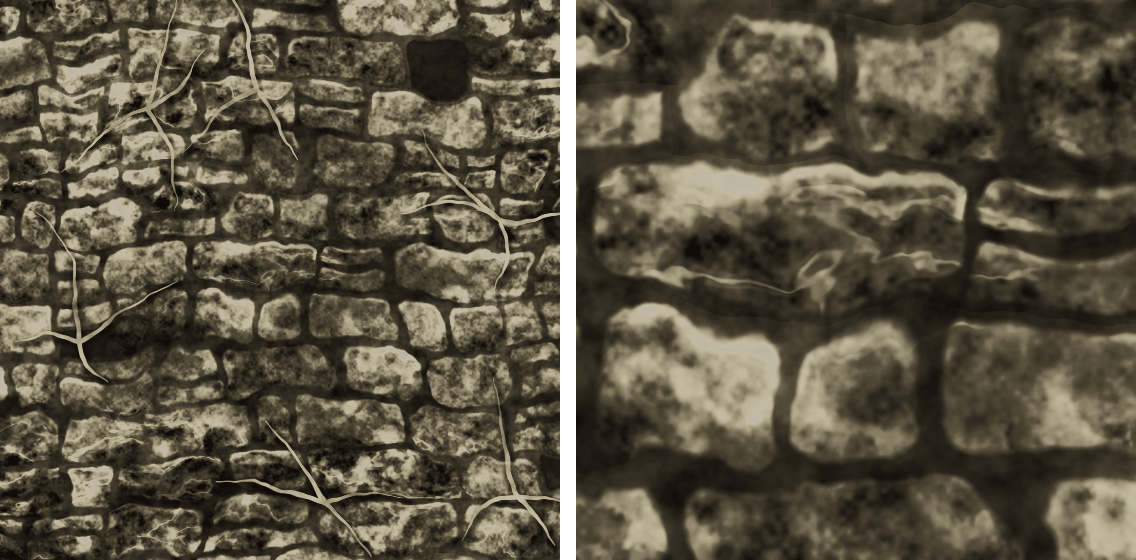
Left: the whole. Right: its middle third, enlarged.
Give the GLSL for this texture, as a three.js fragment shader.

```glsl
varying vec2 vUv;

const vec3 SHADOW = vec3(0.14, 0.12, 0.09);
const vec3 STONE = vec3(0.35, 0.32, 0.24);
const vec3 LICHEN = vec3(0.76, 0.73, 0.64);
const float ROWS = 10.5;
const float MIN_COLUMNS = 4.5;
const float MAX_COLUMNS = 9.5;
const float SPLIT_SHARE = 0.35;
const float HOLE_SHARE = 0.045;
const float STONE_TONE = 0.385;
const float JOINT_TONE = 0.15;
const float JOINT_WIDTH = 0.003;
const float ROOT_TONE = 0.72;
const float ROOT_WIDTH = 0.0048;
const int ROOT_NODES = 6;
const int ROOT_ARMS = 4;

float hash(vec2 p) {
  return fract(sin(dot(p, vec2(127.1, 311.7))) * 43758.5453);
}

float noise(vec2 p) {
  vec2 i = floor(p), f = fract(p);
  f = f * f * (3.0 - 2.0 * f);
  vec2 e = vec2(1.0, 0.0);
  return mix(mix(hash(i), hash(i + e.xy), f.x),
             mix(hash(i + e.yx), hash(i + e.xx), f.x), f.y);
}

float fbm(vec2 p) {
  float sum = 0.0, amp = 0.533;
  for (int i = 0; i < 4; i++) {
    sum += amp * noise(p);
    p = mat2(1.6, 1.2, -1.2, 1.6) * p + 17.3;
    amp *= 0.5;
  }
  return sum;
}

vec2 warp(vec2 p, float freq, float amount) {
  return p + amount * (vec2(fbm(p * freq), fbm(p * freq + 51.7)) - 0.5);
}

float jointX(float i, float row) {
  return i + 0.65 * hash(vec2(i, row));
}

// Coursed stones: x depth inside, y random id, z height within the stone (-1..1)
vec3 stoneAt(vec2 p) {
  float row = floor(p.y * ROWS);
  float columns = mix(MIN_COLUMNS, MAX_COLUMNS, hash(vec2(row, 3.7)));
  float shift = 10.0 * hash(vec2(row, 7.1));
  float x = p.x * columns + shift;
  float i = floor(x);
  if (x < jointX(i, row)) i -= 1.0;
  vec2 low = vec2((jointX(i, row) - shift) / columns, row / ROWS);
  vec2 high = vec2((jointX(i + 1.0, row) - shift) / columns, (row + 1.0) / ROWS);
  vec2 cell = vec2(i, row);
  if (hash(cell + 31.3) < SPLIT_SHARE) {
    float split = mix(low.y, high.y, mix(0.35, 0.65, hash(cell + 5.9)));
    if (p.y < split) high.y = split;
    else { low.y = split; cell += 0.37; }
  }
  vec2 size = 0.5 * (high - low);
  vec2 local = p - 0.5 * (low + high);
  float radius = min(size.x, size.y) * mix(0.25, 0.85, hash(cell + 12.4));
  vec2 q = abs(local) - size + radius;
  float d = length(max(q, 0.0)) + min(max(q.x, q.y), 0.0) - radius;
  return vec3(-d, hash(cell + 77.2), local.y / size.y);
}

// Signed gap to a bent, tapering root arm
float rootArm(vec2 p, vec2 dir, float reach, float bend) {
  float along = clamp(dot(p, dir) / reach, 0.0, 1.0);
  vec2 side = vec2(-dir.y, dir.x);
  vec2 axis = dir * along * reach + side * bend * sin(3.14159 * along);
  return length(p - axis) - ROOT_WIDTH * mix(1.0, 0.15, along);
}

float roots(vec2 p) {
  float gap = 1.0;
  for (int n = 0; n < ROOT_NODES; n++) {
    float k = float(n);
    vec2 jitter = vec2(hash(vec2(k, 1.3)), hash(vec2(k, 8.6)));
    vec2 node = (vec2(mod(k, 3.0), floor(k / 3.0)) + 0.2 + 0.6 * jitter) / vec2(3.0, 2.0);
    for (int a = 0; a < ROOT_ARMS; a++) {
      vec2 seed = vec2(k, float(a) + 20.5);
      float angle = 1.85 + 1.57 * float(a) + 1.1 * (hash(seed) - 0.5);
      float reach = mix(0.07, 0.22, hash(seed + 4.4)) + (a == 0 ? 0.08 : 0.0);
      float bend = 0.05 * (hash(seed + 9.8) - 0.5);
      gap = min(gap, rootArm(p - node, vec2(cos(angle), sin(angle)), reach, bend));
    }
  }
  return gap;
}

vec3 ramp(float tone) {
  vec3 dark = mix(SHADOW, STONE, (tone - SHADOW.r) / (STONE.r - SHADOW.r));
  return mix(dark, LICHEN, clamp((tone - STONE.r) / (LICHEN.r - STONE.r), 0.0, 1.1));
}

void main() {
  vec2 p = vUv;
  vec2 w = warp(warp(p, 4.0, 0.11), 19.0, 0.028);
  vec3 stone = stoneAt(w);

  // Stone faces: mottling, relief lit from above, grit
  float tone = STONE_TONE + 0.16 * (stone.y - 0.5) + 0.05 * stone.z;
  tone += 0.3 * (fbm(w * 14.0) - 0.5) + 0.45 * (fbm(p * 75.0) - 0.5);
  tone += 0.15 * (noise(p * 240.0) - 0.5);
  tone += 0.7 * (fbm(w * 24.0) - fbm(w * 24.0 + vec2(-0.1, 0.25)));

  // Lichen crusts and pale upper rims
  float crust = smoothstep(0.42, 0.66, fbm(p * 6.0 + 9.0));
  tone += 0.36 * crust * smoothstep(0.47, 0.68, fbm(p * 40.0));
  float rim = smoothstep(0.008, 0.001, abs(stone.x - 0.010));
  tone += 0.26 * rim * smoothstep(0.0, 0.4, stone.z) * smoothstep(0.5, 0.75, noise(p * 13.0));

  // Broken rubble with bright, curled ridges
  float rubble = smoothstep(0.44, 0.6, fbm(p * vec2(4.0, 6.0) + 20.0));
  float ridge = 1.0 - abs(2.0 * fbm(w * vec2(15.0, 25.0) + 3.0) - 1.0);
  tone += rubble * (0.26 * smoothstep(0.90, 0.99, ridge) - 0.18 * smoothstep(0.84, 0.66, ridge));

  // Dark joints, missing stones and damp shade
  float gapWidth = JOINT_WIDTH * mix(0.3, 2.2, noise(p * 16.0));
  float joint = 1.0 - smoothstep(0.0, 0.006, stone.x - gapWidth);
  float jointTone = JOINT_TONE + 0.3 * (fbm(p * 60.0) - 0.5);
  tone = mix(tone, jointTone, joint * mix(0.55, 1.0, noise(p * 9.0 + 6.0)));
  tone *= mix(0.6, 1.04, smoothstep(0.3, 0.48, fbm(p * vec2(4.0, 8.0) + 40.0)));
  if (stone.y < HOLE_SHARE) tone = mix(tone, 0.09, 0.85 * smoothstep(0.0, 0.006, stone.x));

  // Pale roots over a soft shadow
  vec2 rootPoint = warp(p, 9.0, 0.045);
  float shade = smoothstep(0.012, 0.0, roots(rootPoint + vec2(-0.003, 0.005)));
  float root = smoothstep(0.0012, -0.0012, roots(rootPoint));
  float rootTone = ROOT_TONE + 0.5 * (fbm(p * 55.0) - 0.5);
  tone = mix(tone * (1.0 - 0.4 * shade), rootTone, root * mix(0.45, 1.0, noise(p * 11.0)));

  gl_FragColor = vec4(ramp(max(tone, 0.06)), 1.0);
}
```
